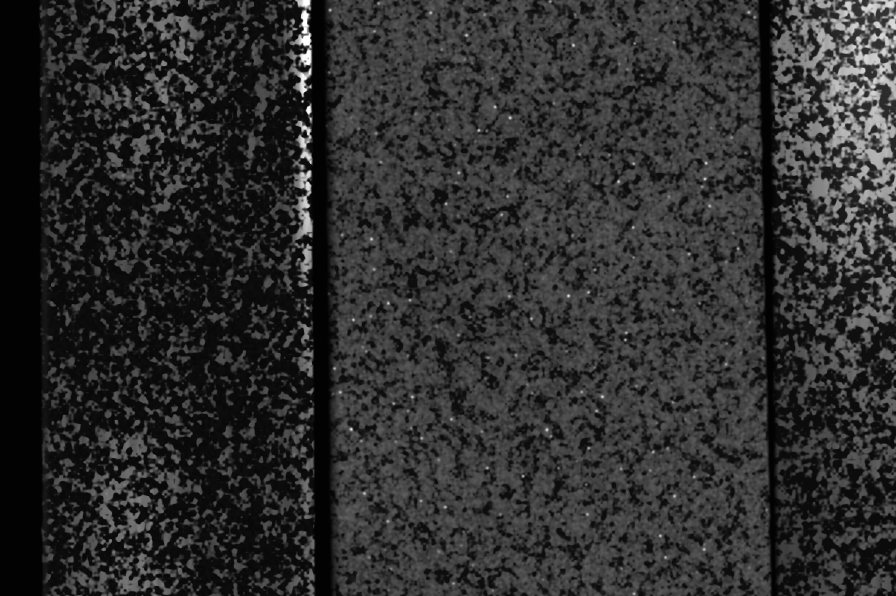
Reproduce this texture procedurally as a WebGL 1 fragment shader.

```glsl
precision highp float;
uniform vec2 u_resolution;

#define GRAIN_FREQ 108.0
#define FINE_FREQ 205.0
#define STREAK_FREQ 150.0
#define SPARK_FREQ 48.0
#define SPARK_CHANCE 0.13
#define SPARK_RADIUS 0.0026
#define STONE_LEVEL 0.262
#define EDGE_WOBBLE 0.0015

float hash(vec2 p) {
  vec3 q = fract(p.xyx * 0.1031);
  q += dot(q, q.yzx + 33.33);
  return fract((q.x + q.y) * q.z);
}

float noise(vec2 p) {
  vec2 cell = floor(p);
  vec2 f = fract(p);
  f = f * f * (3.0 - 2.0 * f);
  return mix(mix(hash(cell), hash(cell + vec2(1.0, 0.0)), f.x),
             mix(hash(cell + vec2(0.0, 1.0)), hash(cell + vec2(1.0, 1.0)), f.x), f.y);
}

float bump(float x, float center, float width) {
  float d = (x - center) / width;
  return exp(-d * d);
}

vec2 turn(vec2 p) {
  return vec2(0.8 * p.x - 0.6 * p.y, 0.6 * p.x + 0.8 * p.y) + 7.0;
}

// Coarse grains with a finer layer and slight clustering
float grainField(vec2 p) {
  return 0.5 * noise(turn(p) * GRAIN_FREQ) + 0.35 * noise(p * FINE_FREQ + 17.0)
       + 0.15 * noise(turn(p) * 42.0 + 41.0);
}

// Scattered bright mineral points, one candidate per cell
float sparkles(vec2 p) {
  float glow = 0.0;
  vec2 home = floor(p * SPARK_FREQ);
  for (int j = -1; j <= 1; j++) {
    for (int i = -1; i <= 1; i++) {
      vec2 cell = home + vec2(float(i), float(j));
      vec2 spot = (cell + vec2(hash(cell + 3.7), hash(cell + 71.3))) / SPARK_FREQ;
      float power = hash(cell + 131.0);
      float on = step(hash(cell + 211.0), SPARK_CHANCE);
      float d = length(p - spot) / SPARK_RADIUS;
      glow += on * (0.25 + 0.75 * power * power) * exp(-d * d);
    }
  }
  return glow;
}

// Dark pitted slab with lit patches and a shining right rim
float leftSlab(vec2 uv, vec2 p, float grain, float rimX) {
  float top = bump(uv.x, 0.175, 0.06) * smoothstep(0.5, 0.9, uv.y);
  float bottom = bump(uv.x, 0.15, 0.06) * (1.0 - smoothstep(0.15, 0.4, uv.y));
  float height = smoothstep(0.3, 0.95, uv.y);
  float rim = smoothstep(rimX - 0.035, rimX - 0.003, uv.x);
  float streak = noise(vec2(p.x * STREAK_FREQ, p.y * 12.0));
  float cut = 0.57 - 0.07 * top - 0.08 * bottom - 0.10 * rim * (0.5 + 0.5 * height);
  cut -= 0.05 * (streak - 0.5);
  float lit = smoothstep(cut - 0.09, cut + 0.16, grain);
  float light = 0.25 + 0.17 * top + 0.15 * bottom + rim * (0.12 + 0.38 * height);
  float shade = 0.03 + 0.025 * noise(p * FINE_FREQ + 29.0);
  shade += lit * light * (0.85 + 0.3 * streak);
  shade += height * bump(uv.x, rimX - 0.006, 0.006) * 0.3 * smoothstep(0.3, 0.7, grain);
  float sideStrip = bump(uv.x, 0.050, 0.004) * (0.35 + 0.65 * noise(p * vec2(50.0, 15.0)));
  return mix(shade, 0.12, 0.7 * sideStrip);
}

// Even grey stone with small soft dark grains
float middleSlab(vec2 uv, vec2 p, float grain) {
  float broad = noise(p * 5.0 + 9.0) - 0.5;
  float dim = bump(uv.x, 0.48, 0.12) * bump(uv.y, 0.57, 0.17);
  float dark = 1.0 - smoothstep(0.27, 0.53, grain);
  float shade = STONE_LEVEL + 0.03 * broad - 0.035 * dim - 0.155 * dark;
  shade += 0.13 * (noise(turn(p) * FINE_FREQ + 87.0) - 0.5) + 0.16 * (grain - 0.5);
  return max(shade, 0.05);
}

// Rough slab catching light from the upper right
float rightSlab(vec2 uv, vec2 p, float grain, float startX) {
  float height = smoothstep(0.1, 1.0, uv.y);
  float side = smoothstep(startX, 0.97, uv.x);
  float streak = noise(vec2(p.x * STREAK_FREQ, p.y * 14.0) + 53.0);
  float cut = 0.535 - 0.05 * height - 0.02 * side;
  float lit = smoothstep(cut - 0.13, cut + 0.17, grain);
  float light = mix(0.26, 0.58, height) * mix(0.75, 1.08, side);
  float base = 0.045 + 0.15 * height * height * side;
  return base + lit * light * (0.9 + 0.2 * streak);
}

void main() {
  vec2 uv = gl_FragCoord.xy / u_resolution;
  vec2 p = gl_FragCoord.xy / u_resolution.y;
  float soft = 0.0012 + 0.5 / u_resolution.x;
  float grain = grainField(p);

  // Slightly tilted, chipped slab borders
  float wobble = EDGE_WOBBLE * (noise(vec2(3.0, p.y * 45.0)) - 0.5);
  float leftStart = mix(0.0475, 0.0445, uv.y) + wobble;
  float leftEnd = mix(0.351, 0.347, uv.y) + wobble;
  float midStart = mix(0.371, 0.363, uv.y) - wobble;
  float midEnd = mix(0.861, 0.847, uv.y) + wobble;
  float rightStart = mix(0.867, 0.860, uv.y) - wobble;

  float leftMask = smoothstep(leftStart - soft, leftStart + soft, uv.x)
                 * (1.0 - smoothstep(leftEnd - soft, leftEnd + soft, uv.x));
  float midMask = smoothstep(midStart - 0.003, midStart + 0.003, uv.x)
                * (1.0 - smoothstep(midEnd - 0.003, midEnd + soft, uv.x));
  float rightMask = smoothstep(rightStart - 0.003, rightStart + 0.005, uv.x);
  float midShadow = mix(0.45, 1.0, smoothstep(midStart, midStart + 0.012, uv.x));

  float spark = sparkles(p);
  float shade = 0.008;
  shade = mix(shade, leftSlab(uv, p, grain, leftEnd) + 0.15 * spark, leftMask);
  shade = mix(shade, middleSlab(uv, p, grain) * midShadow + 0.65 * spark, midMask);
  shade = mix(shade, rightSlab(uv, p, grain, rightStart), rightMask);
  gl_FragColor = vec4(vec3(clamp(shade, 0.0, 1.0)), 1.0);
}
```
